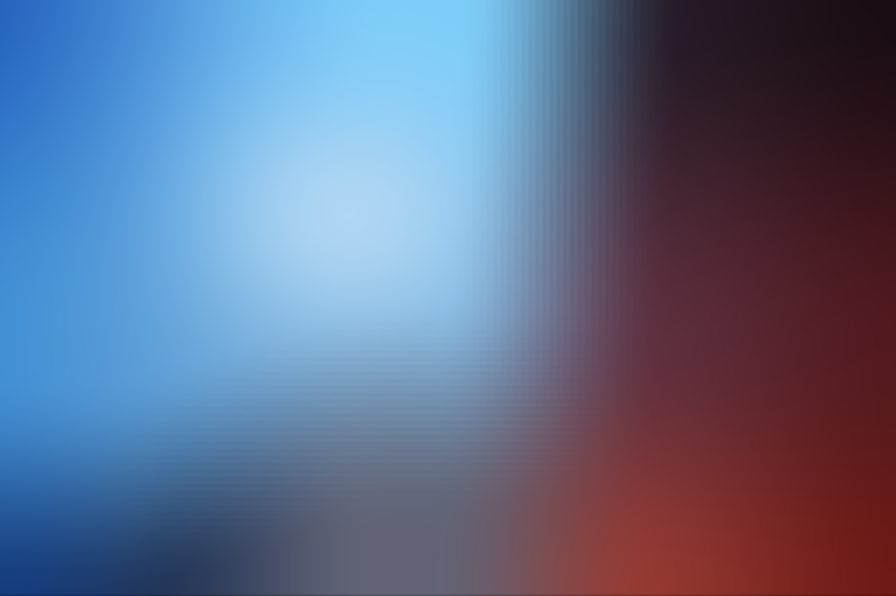
Give the GLSL for this background, as a Shadertoy shader.

```glsl
const float TAU = 6.2831853;

// Blue sky: deep at the left, pale towards the middle, with a soft glow
vec3 skyColor(vec2 p) {
    float height = smoothstep(0.45, 1.05, p.y);
    vec3 deep = mix(vec3(0.24, 0.55, 0.83), vec3(0.11, 0.35, 0.72), height);
    vec3 pale = mix(vec3(0.49, 0.69, 0.85), vec3(0.49, 0.80, 0.98), smoothstep(0.35, 0.9, p.y));
    vec3 sky = mix(deep, pale, smoothstep(-0.1, 0.45, p.x));

    vec2 d = (p - vec2(0.39, 0.64)) / vec2(0.155, 0.20);
    return mix(sky, vec3(0.70, 0.845, 0.955), 0.93 * exp(-dot(d, d)));
}

// Dark ground: navy, then slate, then a dusty grey
vec3 groundColor(float x) {
    vec3 navy = vec3(0.08, 0.23, 0.48);
    vec3 slate = vec3(0.14, 0.21, 0.34);
    vec3 dusty = vec3(0.38, 0.39, 0.46);
    vec3 ground = mix(navy, slate, smoothstep(0.0, 0.22, x));
    return mix(ground, dusty, smoothstep(0.17, 0.42, x));
}

// Warm side: red below, plum between, near black above
vec3 warmColor(vec2 p) {
    float low = smoothstep(0.0, 0.45, p.y);
    float high = smoothstep(0.4, 1.0, p.y);
    vec3 inner = mix(vec3(0.59, 0.23, 0.20), vec3(0.37, 0.19, 0.25), low);
    inner = mix(inner, vec3(0.15, 0.11, 0.16), high);
    vec3 outer = mix(vec3(0.43, 0.10, 0.08), vec3(0.32, 0.10, 0.12), low);
    outer = mix(outer, vec3(0.10, 0.05, 0.08), high);
    return mix(inner, outer, smoothstep(0.68, 1.02, p.x));
}

void mainImage(out vec4 fragColor, in vec2 fragCoord) {
    vec2 p = fragCoord / iResolution.xy;

    // The horizon rises from left to right
    float horizon = mix(0.18, 0.31, smoothstep(0.1, 0.45, p.x));
    float sky = smoothstep(horizon - 0.2, horizon + 0.2, p.y);
    vec3 color = mix(groundColor(p.x), skyColor(p), sky);

    // Soft upright border, leaning slightly to the right
    float border = mix(0.60, 0.64, p.y);
    float warm = smoothstep(border - 0.13, border + 0.13, p.x);
    color = mix(color, warmColor(p), warm);

    // Faint streaks along the two steep transitions
    float upright = 4.0 * warm * (1.0 - warm) * smoothstep(0.25, 0.6, p.y);
    float level = 4.0 * sky * (1.0 - sky) * (1.0 - warm) * smoothstep(0.08, 0.3, p.x);
    color += 0.012 * upright * sin(TAU * 128.0 * p.x);
    color += 0.008 * level * sin(TAU * 85.0 * p.y);

    // Thin shade at the bottom edge
    color *= mix(0.8, 1.0, smoothstep(0.0, 0.005, p.y));
    fragColor = vec4(clamp(color, 0.0, 1.0), 1.0);
}
```
